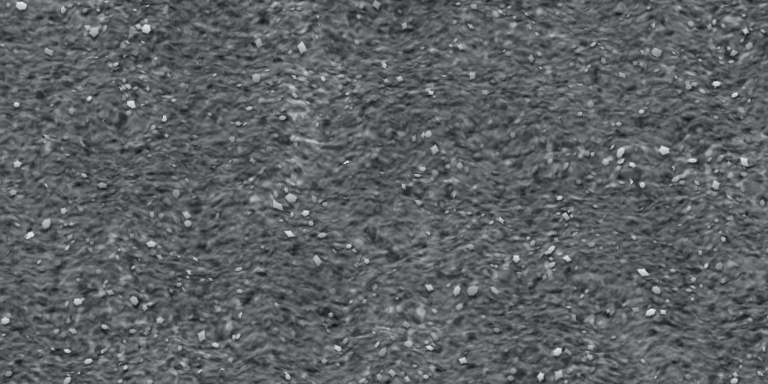
This texture is drawn by a WebGL 2 fragment shader. Its source:

```glsl
#version 300 es
precision highp float;

uniform vec2 u_resolution;
out vec4 fragColor;

const float TAU = 6.2831853;

vec2 hash2(vec2 cell, float seed) {
    vec3 v = fract(vec3(cell.xyx) * vec3(0.1031, 0.1030, 0.0973) + seed * 0.137);
    v += dot(v, v.yzx + 33.33);
    return fract((v.xx + v.yz) * v.zy);
}

float gradientDot(vec2 cell, vec2 offset, float seed) {
    float angle = TAU * hash2(cell, seed).x;
    return dot(vec2(cos(angle), sin(angle)), offset);
}

float gradientNoise(vec2 p, float seed) {
    vec2 i = floor(p), f = p - i;
    vec2 w = f * f * f * (f * (f * 6.0 - 15.0) + 10.0);
    vec2 e = vec2(1.0, 0.0);
    float low = mix(gradientDot(i, f, seed), gradientDot(i + e, f - e, seed), w.x);
    float high = mix(gradientDot(i + e.yx, f - e.yx, seed),
                     gradientDot(i + 1.0, f - 1.0, seed), w.x);
    return mix(low, high, w.y);
}

// Flattened crumbs: wide, short lumps at three scales
float crumbHeight(vec2 p) {
    return gradientNoise(p * vec2(25.0, 40.0), 1.0)
         + 0.9 * gradientNoise(p * vec2(46.0, 74.0), 2.0)
         + 0.4 * gradientNoise(p * vec2(86.0, 120.0), 3.0);
}

// Radius-like measure of a worn, irregular polygon
float chipRadius(vec2 q, float sides, float phase) {
    float angle = atan(q.y, q.x + 1e-5) + phase;
    float wedge = TAU / sides;
    float facet = mod(angle, wedge) - 0.5 * wedge;
    return length(q) * cos(facet) * (1.0 + 0.10 * sin(2.0 * angle + phase * 3.0));
}

// Scattered chips, lit from above, each with a shadow below
float scatterChips(float tone, vec2 p, float density, float chance, vec2 radii,
                   vec2 tones, float opacity, float shadow, float seed) {
    vec2 g = p * density, base = floor(g);
    float blur = density * (0.0016 + 0.5 / u_resolution.y);
    for (int y = -1; y <= 1; y++) {
        for (int x = -1; x <= 1; x++) {
            vec2 cell = base + vec2(x, y);
            vec2 place = hash2(cell, seed), kind = hash2(cell, seed + 11.0);
            vec2 form = hash2(cell, seed + 23.0);
            if (kind.x > chance) continue;
            float radius = mix(radii.x, radii.y, form.x * form.x);
            float tilt = (form.y - 0.5) * 1.8;
            mat2 turn = mat2(cos(tilt), -sin(tilt), sin(tilt), cos(tilt));
            vec2 q = g - cell - 0.1 - 0.8 * place;
            vec2 stretch = vec2(0.9, mix(0.95, 1.45, place.x));
            float sides = 4.0 + floor(form.y * 4.0);
            float phase = TAU * kind.y;
            float body = chipRadius(turn * q * stretch, sides, phase) - radius;
            vec2 below = q + vec2(-0.15, 0.6) * radius;
            float shade = chipRadius(turn * below * stretch, sides, phase) - radius;
            tone *= 1.0 - shadow * (1.0 - smoothstep(-blur, blur * 2.0, shade));
            float lit = mix(tones.x, tones.y, kind.y)
                      * (1.0 + 0.16 * clamp(q.y / radius, -1.0, 1.0));
            tone = mix(tone, lit, opacity * (1.0 - smoothstep(-blur, blur, body)));
        }
    }
    return tone;
}

void main() {
    vec2 p = gl_FragCoord.xy / u_resolution.y;
    vec2 bent = p + vec2(0.0, 0.035 * gradientNoise(p * 5.0, 4.0))
              + 0.008 * vec2(gradientNoise(p * 22.0, 10.0), gradientNoise(p * 22.0, 11.0));

    // Ground tone with broad patches
    float patches = gradientNoise(p * 3.2, 5.0) + 0.7 * gradientNoise(p * 7.0, 6.0)
                  + 0.6 * gradientNoise(p * vec2(12.0, 17.0), 12.0);
    float tone = 0.385 + 0.075 * patches;

    // Dull chips half buried in the ground
    tone = scatterChips(tone, bent, 30.0, 0.40, vec2(0.16, 0.42),
                        vec2(0.25, 0.49), 0.6, 0.28, 40.0);
    tone = scatterChips(tone, bent, 54.0, 0.55, vec2(0.20, 0.44),
                        vec2(0.27, 0.57), 0.65, 0.24, 50.0);

    // Crumb relief under overhead light
    float height = crumbHeight(bent);
    float relief = height - crumbHeight(bent + vec2(-0.001, 0.006));
    tone += 0.095 * height + 0.115 * relief;

    // Deep gaps between crumbs
    float gap = gradientNoise(bent * vec2(24.0, 38.0), 7.0);
    tone *= 1.0 - 0.42 * smoothstep(0.25, 0.55, gap);

    // Ragged pale crumbs, thicker inside loose clusters
    float cluster = smoothstep(-0.35, 0.5, gradientNoise(p * 4.5, 8.0)
                                         + 0.6 * gradientNoise(p * 11.0, 13.0));
    float crest = gradientNoise(bent * vec2(36.0, 50.0), 14.0);
    tone += 0.19 * smoothstep(0.2, 0.55, crest + 0.25 * (cluster - 0.5));

    // Pale chips in the same clusters
    tone = scatterChips(tone, bent, 56.0, mix(0.02, 0.20, cluster), vec2(0.22, 0.40),
                        vec2(0.52, 0.78), 0.85, 0.28, 60.0);
    tone = scatterChips(tone, bent, 27.0, mix(0.02, 0.17, cluster), vec2(0.17, 0.31),
                        vec2(0.58, 0.86), 0.92, 0.38, 70.0);

    // Fine grit and a cool grey tint
    tone += 0.035 * gradientNoise(p * vec2(100.0, 115.0), 9.0);
    tone = clamp(tone, 0.1, 0.88);
    fragColor = vec4(tone + vec3(-0.008, 0.002, 0.006), 1.0);
}
```
